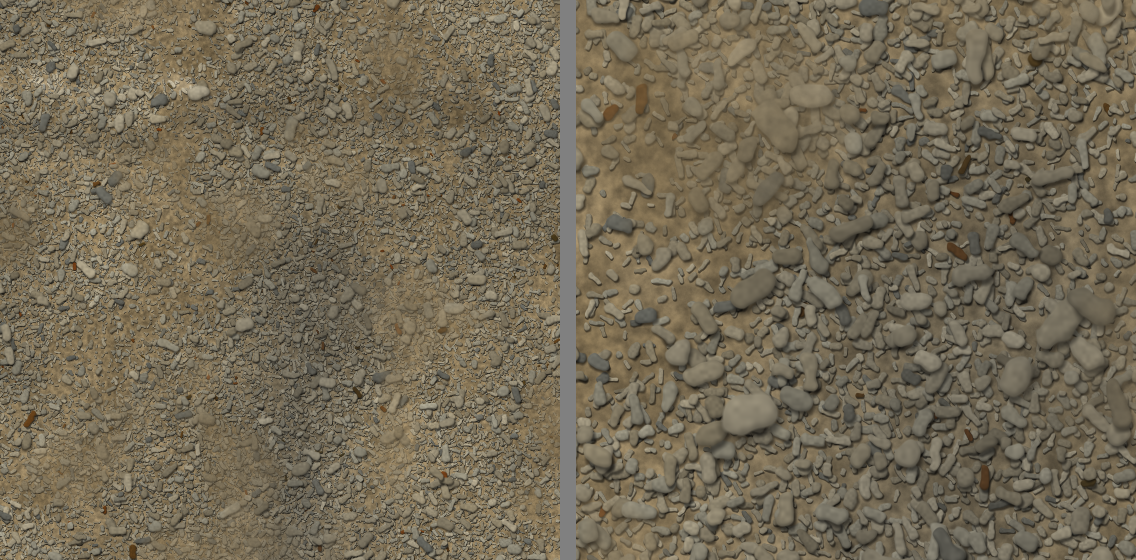
Left: the whole. Right: its middle third, enlarged.
Reproduce this texture procedurally as a Shadertoy shader.

```glsl
vec4 hash4(vec2 p) {
    vec4 q = fract(p.xyxy * vec4(.1031, .1030, .0973, .1099));
    q += dot(q, q.wzxy + 33.33);
    return fract((q.xxyz + q.yzzw) * q.zywx);
}

float noise(vec2 p) {
    vec2 i = floor(p), f = fract(p);
    f = f * f * (3. - 2. * f);
    return mix(mix(hash4(i).x, hash4(i + vec2(1, 0)).x, f.x),
               mix(hash4(i + vec2(0, 1)).x, hash4(i + 1.).x, f.x), f.y);
}

float fbm(vec2 p) {
    float sum = 0., amp = .5;
    for (int i = 0; i < 5; i++) {
        sum += amp * noise(p);
        p = mat2(1.6, 1.2, -1.2, 1.6) * p + 7.3;
        amp *= .5;
    }
    return sum;
}

// Offset from the core segment of a tapered rod, in units of its half width
vec2 rodOffset(vec2 q, float core, float halfWidth, float taper) {
    float along = clamp(q.x, -core, core);
    return vec2(q.x - along, q.y) / (halfWidth * (1. + taper * along));
}

vec3 stoneColor(vec4 h) {
    vec3 c = mix(vec3(.51, .475, .395), vec3(.63, .60, .525), h.x);
    c = mix(c, vec3(.55, .55, .51), .6 * step(.72, h.y));
    c = mix(c, vec3(.36, .37, .36), .8 * step(.955, h.z));
    return mix(c, mix(vec3(.27, .23, .11), vec3(.48, .25, .09), h.x), step(.991, h.w));
}

// One scattered layer of pebbles and coral rods with cast shadows
void addStones(inout vec3 col, vec2 uv, float scale, float share, float big) {
    vec2 p = uv * scale;
    float pixel = scale / iResolution.y;
    vec2 light = normalize(vec2(-.45, .9));
    vec2 warp = vec2(noise(p * 2.6), noise(p * 2.6 + 40.)) - .5;
    for (int y = -1; y <= 1; y++)
    for (int x = -1; x <= 1; x++) {
        vec2 cell = floor(p) + vec2(x, y);
        vec4 place = hash4(cell + scale * 3.7);
        vec4 form = hash4(cell + scale * 1.9 + 217.);
        vec4 tint = hash4(cell + scale * 2.3 + 431.);
        float cover = smoothstep(.27, .5, fbm(cell / scale * 6. + 3.));
        if (place.x > share * mix(.35, 1., cover)) continue;

        float angle = place.w * 6.2832;
        mat2 turn = mat2(cos(angle), -sin(angle), sin(angle), cos(angle));
        vec2 q = p - cell - .5 - (place.yz - .5) * .8 + warp * .16;
        float halfWidth = mix(.17, .36, form.x * form.x) + .05 * big;
        float core = mix(.05, .48, form.y) * (1.25 - 2.2 * (halfWidth - .17));
        float taper = (form.z - .5) * 1.1;

        vec2 shadowOffset = rodOffset(turn * (q + light * .13), core, halfWidth, taper);
        col *= 1. - .5 * smoothstep(1.4, .7, length(shadowOffset));

        vec2 offset = rodOffset(turn * q, core, halfWidth, taper);
        float r = length(offset);
        float edge = .6 * pixel / halfWidth + .06;
        float mask = smoothstep(1. + edge, 1. - edge, r);
        float slope = dot(offset * turn, light) * min(r, 1.);
        float shade = 1. + .2 * slope - .13 * smoothstep(.5, 1., r);
        shade *= .93 + .14 * noise(p * 7. + place.xy * 50.);
        shade *= .86 + .2 * form.w;
        col = mix(col, stoneColor(tint) * shade, mask);
    }
}

void mainImage(out vec4 fragColor, in vec2 fragCoord) {
    vec2 uv = fragCoord / iResolution.y;

    // Sandy ground with fine grit
    float grit = fbm(uv * 170.);
    vec3 sand = mix(vec3(.44, .38, .275), vec3(.62, .55, .43), fbm(uv * 24.));
    vec3 col = sand * (.66 + .68 * grit);

    // Fine gravel first, sparse large stones last
    for (int i = 0; i < 7; i++) {
        float t = float(i) / 6.;
        addStones(col, uv, 155. * pow(.78, float(i)), mix(.72, .035, pow(t, .62)), t);
    }

    // Dust settles between stones in the sandy patches
    float dust = smoothstep(.52, .72, fbm(uv * 7. + 21.));
    col = mix(col, sand * (.78 + .44 * grit), dust * .5);

    // Broad damp stains, cool tint and pale bleached spots
    float drift = fbm(uv * 5. + 11.) - .48;
    float column = exp(-pow((uv.x - .54 + drift * .3) / .12, 2.)) * smoothstep(.75, .45, uv.y);
    float band = exp(-pow((uv.y - .79 + drift * .2) / .045, 2.));
    float bleach = exp(-pow((uv.y - .85) / .03, 2.)) * smoothstep(.55, .75, fbm(uv * 13. + 5.));
    col *= 1. + .35 * drift - .15 * column - .14 * band;
    col = mix(col, vec3(dot(col, vec3(.3, .59, .11))) * vec3(1.02, 1., .93), .4 * column);
    col += .16 * bleach;

    fragColor = vec4(clamp(col * vec3(1.01, 1., .97), 0., 1.), 1.);
}
```
